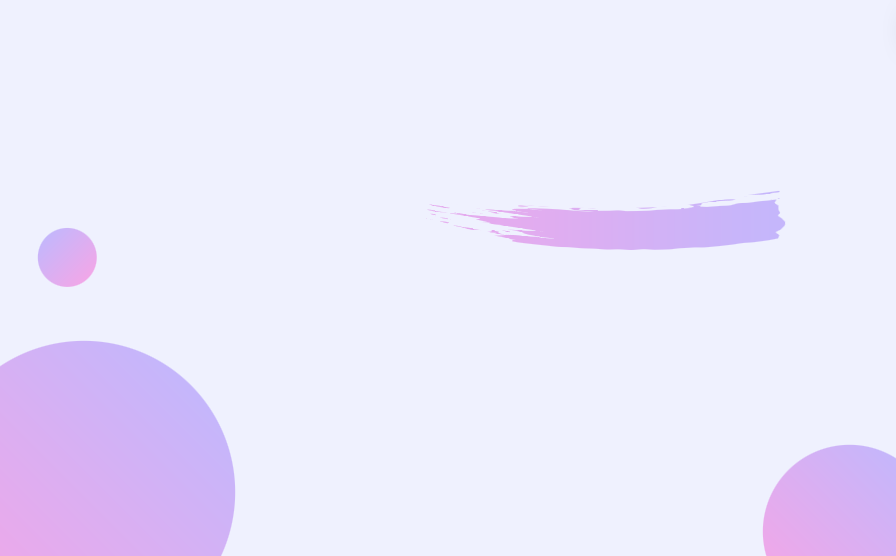
A Shadertoy shader for this background:

```glsl
// A pale lavender backdrop with three gradient discs and one dry brush stroke.
// Discs are distance functions; the stroke is a curved band whose left end
// frays along sheared bristle noise. Units are canvas heights.

const vec3 PAPER = vec3(0.937, 0.945, 0.996);
const vec3 PINK = vec3(0.945, 0.655, 0.910);
const vec3 BLUE = vec3(0.770, 0.715, 0.985);

float hash(vec2 cell) {
    return fract(sin(dot(cell, vec2(127.1, 311.7))) * 43758.545);
}

float noise(vec2 p) {
    vec2 cell = floor(p), f = fract(p);
    f = f * f * (3.0 - 2.0 * f);
    return mix(mix(hash(cell), hash(cell + vec2(1, 0)), f.x),
               mix(hash(cell + vec2(0, 1)), hash(cell + vec2(1, 1)), f.x), f.y);
}

float bump(float x, float center, float width) {
    float d = (x - center) / width;
    return exp(-d * d);
}

// Antialiased coverage of the region where dist is negative
float cover(float dist) {
    return clamp(0.5 - dist / max(fwidth(dist), 1e-5), 0.0, 1.0);
}

// Disc shaded from pink to blue along blueDir
vec3 paintDisc(vec3 base, vec2 p, vec2 center, float radius, vec2 blueDir) {
    vec2 q = (p - center) / radius;
    float t = 0.5 + 0.5 * dot(q, normalize(blueDir));
    return mix(base, mix(PINK, BLUE, clamp(t, 0.0, 1.0)), cover(length(q) - 1.0));
}

float strokeTop(float x) {
    return 0.6205 + 0.234 * (x - 1.09) * (x - 1.09);
}

float strokeBottom(float x) {
    return 0.551 + 0.3 * (x - 1.14) * (x - 1.14);
}

// Solid band with a ragged right end and bristle streaks on the left
float strokeBody(vec2 p) {
    float top = strokeTop(p.x) + 0.003 * (noise(vec2(p.x * 55.0, 3.0)) - 0.5);
    float bottom = strokeBottom(p.x) + 0.0015 * (noise(vec2(p.x * 45.0, 8.0)) - 0.5);
    float right = 1.395 + 0.013 * bump(p.y, 0.600, 0.013)
                + 0.008 * (noise(vec2(p.y * 170.0, 5.0)) - 0.5);

    float bristle = p.y + 0.12 * (p.x - 0.95);
    float fray = noise(vec2(p.x * 9.0, bristle * 290.0));
    float left = 0.875 + 0.115 * fray
               - 0.095 * bump(bristle, 0.598, 0.005)
               - 0.025 * bump(bristle, 0.617, 0.003);

    return cover(p.y - top) * cover(bottom - p.y)
         * cover(p.x - right) * cover(left - p.x);
}

// Thin dry flecks just above the band and ahead of its frayed end
float strokeFlecks(vec2 p) {
    float rise = p.y - strokeTop(p.x);
    float lift = 0.005 + 0.009 * smoothstep(1.2, 1.36, p.x);
    float upper = noise(vec2(p.x * 32.0, rise * 330.0));
    float above = cover(0.68 - upper) * step(0.0, rise) * cover(rise - lift)
                * cover(0.93 - p.x) * cover(p.x - 1.4);

    float bristle = p.y + 0.18 * (p.x - 0.95);
    float grain = noise(vec2(p.x * 45.0, bristle * 300.0));
    float ahead = cover(0.84 - grain) * cover(abs(p.x - 0.84) - 0.075)
                * cover(abs(bristle - 0.588) - 0.020);
    return max(above, ahead);
}

void mainImage(out vec4 fragColor, in vec2 fragCoord) {
    vec2 p = fragCoord / iResolution.y;
    vec3 color = PAPER;

    // Faint shade at the upper right border
    color -= 0.025 * bump(length((p - vec2(1.62, 0.945)) * vec2(2.0, 1.0)), 0.0, 0.04);

    // Discs
    color = paintDisc(color, p, vec2(0.151, 0.115), 0.272, vec2(1, 1));
    color = paintDisc(color, p, vec2(0.121, 0.537), 0.053, vec2(-1, 1));
    color = paintDisc(color, p, vec2(1.528, 0.044), 0.156, vec2(1, 1));

    // Brush stroke
    vec2 q = p - vec2(0.002, 0.0);
    vec3 ink = mix(vec3(0.895, 0.672, 0.935), BLUE, smoothstep(0.85, 1.45, q.x));
    color = mix(color, ink, max(strokeBody(q), strokeFlecks(q)));

    fragColor = vec4(color, 1.0);
}
```
